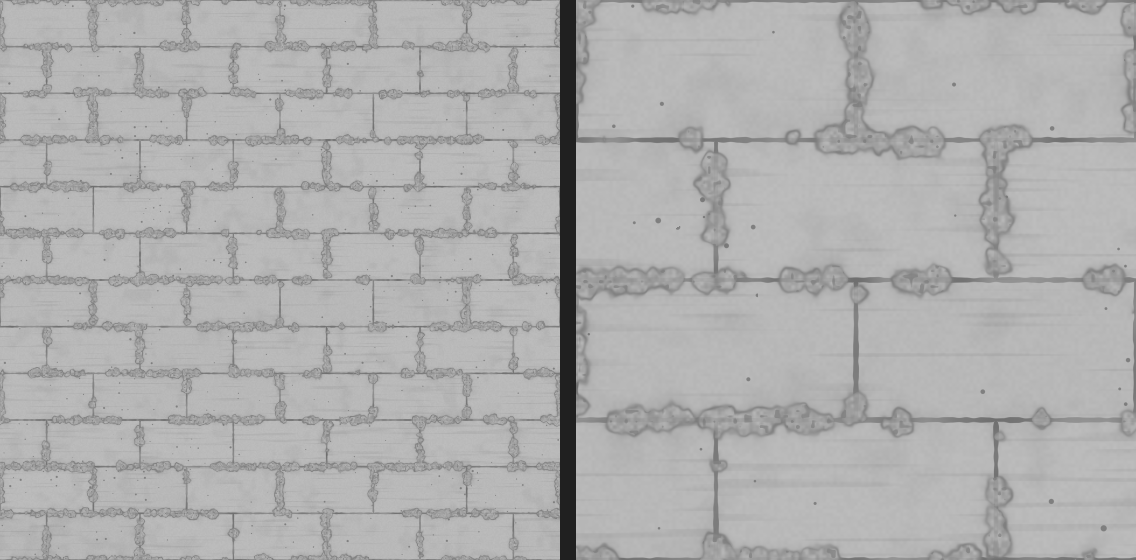
Left, the full canvas; right, a detail of the centre.
Reproduce this texture map procedurally as a Shadertoy shader.

```glsl
// Tiling grey concrete block wall in running bond, with crusty mortar squeezed from thin joints.

const float ROWS = 12.0;             // courses per tile; one unit = one course, a block is 2 x 1
const float BLOCKS = 6.0;            // blocks per course
const float LUMPS = 8.0;             // mortar lumps per unit of joint
const float LUMP_MIN = 0.05;         // lump radii
const float LUMP_MAX = 0.105;
const float LINE_HALF = 0.017;       // half width of the bare joint
const float RIM_WIDTH = 0.014;
const float PIT_GRID = 6.0;          // pit cells per unit
const float BLOCK_TONE = 0.725;
const float MORTAR_TONE = 0.645;
const float RIM_TONE = 0.49;
const float LINE_TONE = 0.43;
const float PIT_TONE = 0.46;

float hash(vec2 p) {
    vec3 q = fract(vec3(p.xyx) * 0.1031);
    q += dot(q, q.yzx + 33.33);
    return fract((q.x + q.y) * q.z);
}

// Value noise that wraps after a whole period
float noise(vec2 p, vec2 period) {
    vec2 i = floor(p), f = fract(p);
    f = f * f * (3.0 - 2.0 * f);
    vec2 a = mod(i, period), b = mod(i + 1.0, period);
    return mix(mix(hash(a), hash(vec2(b.x, a.y)), f.x),
               mix(hash(vec2(a.x, b.y)), hash(b), f.x), f.y);
}

// Isotropic wrapped noise at a whole frequency per unit
float wallNoise(vec2 g, float freq) {
    return noise(g * freq, vec2(ROWS * freq));
}

float smoothMin(float a, float b, float k) {
    float h = max(k - abs(a - b), 0.0) / k;
    return min(a, b) - h * h * k * 0.25;
}

// Distance to the lumps along one joint; a row >= 0 keeps only the lumps of that course
float lumpDistance(float along, float across, float seed, float row) {
    float d = 1.0;
    float base = floor(along * LUMPS);
    for (float k = -2.0; k <= 2.0; k++) {
        float cell = base + k;
        float course = floor(cell / LUMPS);
        if (row >= 0.0 && course != row) continue;
        float id = mod(cell, ROWS * LUMPS);
        float size = hash(vec2(id + 3.0, seed * 7.0 + 11.0));
        float jitter = hash(vec2(id + 41.0, seed * 5.0 + 2.0)) - 0.5;
        float center = (cell + 0.5 + 0.5 * jitter) / LUMPS;
        float cluster = noise(vec2(id / LUMPS * 3.0, seed), vec2(ROWS * 3.0, 256.0));
        if (row >= 0.0) {
            cluster += 0.7 * (hash(vec2(seed + 9.0, row + 60.0)) - 0.45);
            center = clamp(center, row + 0.1, row + 0.9);
        }
        float presence = smoothstep(0.3, 0.55, cluster + 0.3 * (size - 0.5));
        float radius = mix(-0.1, mix(LUMP_MIN, LUMP_MAX, size), presence);
        float offset = 0.05 * (hash(vec2(id + 17.0, seed + 90.0)) - 0.5);
        d = smoothMin(d, length(vec2(along - center, across - offset)) - radius, 0.035);
    }
    return d;
}

// Small round holes, denser in some patches
float pitMask(vec2 g, float aa) {
    vec2 cell = floor(g * PIT_GRID);
    vec2 id = mod(cell, ROWS * PIT_GRID);
    vec2 spot = 0.2 + 0.6 * vec2(hash(id + 5.0), hash(id + 131.0));
    float patchiness = wallNoise(g, 1.0);
    float chance = 0.025 + 0.35 * pow(patchiness, 4.0);
    float radius = mix(0.008, 0.024, pow(hash(id + 77.0), 2.0));
    float d = length((g * PIT_GRID - cell - spot) / PIT_GRID) - radius;
    return step(hash(id + 210.0), chance) * (1.0 - smoothstep(-aa, aa, d));
}

void mainImage(out vec4 fragColor, in vec2 fragCoord) {
    vec2 g = fragCoord / iResolution.xy * ROWS;
    float aa = 0.7 * ROWS / iResolution.y;

    // Running bond layout
    float row = floor(g.y);
    float bed = floor(g.y + 0.5);
    float x = g.x - 1.0 + mod(row, 2.0);
    float joint = floor(x * 0.5 + 0.5);
    vec2 toJoint = vec2(x - 2.0 * joint, g.y - bed);
    vec2 block = vec2(mod(floor(x * 0.5), BLOCKS), row);

    // Ragged mortar outline
    float grain = wallNoise(g, 40.0);
    float lumpGrain = wallNoise(g, 19.0);
    vec2 warp = 0.04 * vec2(wallNoise(g, 13.0) - 0.5, wallNoise(g + 5.37, 13.0) - 0.5)
              + 0.025 * vec2(lumpGrain - 0.5, wallNoise(g + 2.71, 23.0) - 0.5);
    float bedLumps = lumpDistance(g.x + warp.x, toJoint.y + warp.y, mod(bed, ROWS), -1.0);
    float headLumps = lumpDistance(g.y + warp.y, toJoint.x + warp.x, 20.0 + mod(joint, BLOCKS), row);
    float d = smoothMin(bedLumps, headLumps, 0.03);
    float mortar = 1.0 - smoothstep(-aa, aa, d);

    // Block face: fine sawn streaks, stains and pits
    float shift = floor(hash(block + 30.0) * ROWS);
    float streak = noise(vec2(g.x + shift, g.y * 28.0), vec2(ROWS, ROWS * 28.0));
    float stain = wallNoise(g, 3.0) * 0.6 + wallNoise(g, 7.0) * 0.4;
    float tone = BLOCK_TONE + 0.012 * (hash(block) - 0.5) + 0.02 * (grain - 0.5);
    tone -= 0.035 * smoothstep(0.68, 0.95, streak) + 0.025 * smoothstep(0.5, 0.85, stain);
    tone = mix(tone, PIT_TONE, 0.85 * pitMask(g, aa));
    tone -= 0.055 * exp(-max(d, 0.0) / 0.03);

    // Bare joint line, worn unevenly
    float lineDist = min(abs(toJoint.x), abs(toJoint.y)) + 0.012 * (lumpGrain - 0.5);
    float line = 1.0 - smoothstep(LINE_HALF - aa, LINE_HALF + aa, lineDist);
    float wear = mix(0.45, 1.0, wallNoise(g, 4.0));
    tone = mix(tone, LINE_TONE, line * wear);

    // Mortar body, crumbs and dark broken rim
    float body = MORTAR_TONE + 0.09 * (grain - 0.5) + 0.07 * (lumpGrain - 0.5);
    body = mix(body, RIM_TONE, 0.7 * smoothstep(0.72, 0.9, wallNoise(g + 1.9, 27.0)));
    body = mix(body, LINE_TONE, 0.22 * line * wear);
    tone = mix(tone, body, mortar);
    float rim = exp(-d * d / (RIM_WIDTH * RIM_WIDTH));
    tone = mix(tone, RIM_TONE, rim * mix(0.3, 0.95, wallNoise(g + 3.3, 11.0)));

    fragColor = vec4(vec3(tone), 1.0);
}
```
